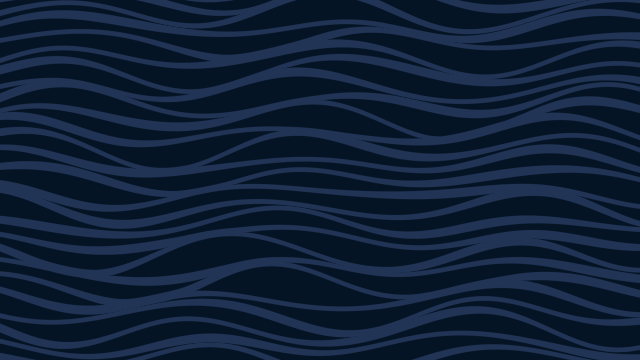
Give the GLSL for this pattern, as a Shadertoy shader.

```glsl
// Flowing wavy ribbons that merge and split over a dark navy ground.

// Four random values in 0..1 from one number, without sine.
vec4 hash4(float n) {
    vec4 p = fract(vec4(n + 40.0) * vec4(0.1031, 0.1030, 0.0973, 0.1099));
    p += dot(p, p.wzxy + 33.33);
    return fract((p.xxyz + p.yzzw) * p.zywx);
}

// Smooth maximum, so that neighbouring ribbons join at a tangent.
float smoothMax(float a, float b, float k) {
    float h = max(k - abs(a - b), 0.0) / k;
    return max(a, b) + 0.25 * h * h * k;
}

// Height of a ribbon: shared swell, with its own amplitude, lag and drift.
float ribbonHeight(float x, float index, vec4 rnd) {
    float base = index * 0.042;
    float lag = 8.2 * (x - 0.45 * base) + 1.4 * (rnd.x - 0.5);
    float swell = mix(0.020, 0.046, rnd.y) * sin(lag - 3.1);
    float drift = 0.014 * sin(4.7 * x + 6.283 * rnd.z);
    float ripple = 0.005 * sin(12.1 * x + 6.283 * rnd.w);
    return base + swell + drift + ripple;
}

void mainImage(out vec4 fragColor, in vec2 fragCoord) {
    vec2 uv = fragCoord / iResolution.y;
    float pixel = 1.0 / iResolution.y;

    vec3 navy = vec3(0.016, 0.078, 0.141);
    vec3 slateBlue = vec3(0.131, 0.204, 0.337);

    // Stack ribbons from the bottom up; each stays on or above the last.
    float cover = 0.0;
    float previous = -1.0;
    for (int i = -4; i < 29; i++) {
        vec4 rnd = hash4(float(i));
        float y = smoothMax(ribbonHeight(uv.x, float(i), rnd), previous, 0.014);
        previous = y;

        // Stroke thickness swells and thins along the ribbon.
        float bulge = 0.5 + 0.5 * sin(5.3 * uv.x + 6.283 * fract(rnd.x + rnd.w));
        float halfWidth = 0.0066 + 0.006 * bulge * bulge;
        float d = abs(uv.y - y) - halfWidth;
        cover = max(cover, 1.0 - smoothstep(-0.75 * pixel, 0.75 * pixel, d));
    }

    fragColor = vec4(mix(navy, slateBlue, cover), 1.0);
}
```
